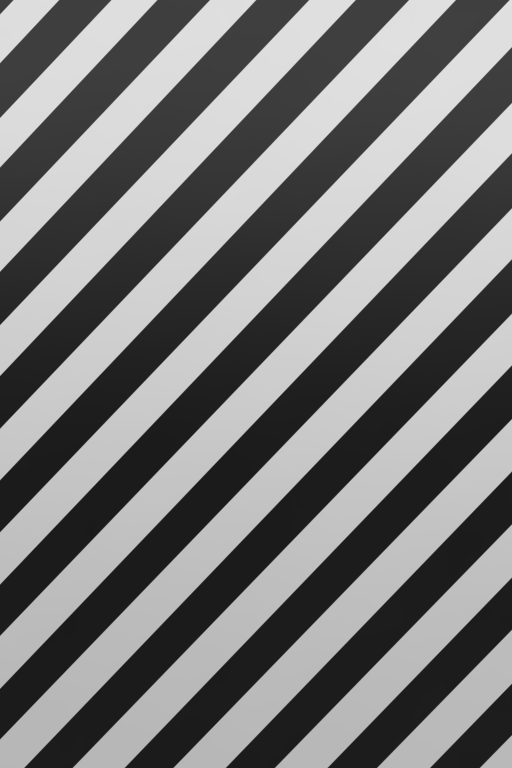
Reproduce this pattern procedurally as a WebGL 1 fragment shader.

```glsl
precision highp float;
// Diagonal charcoal and pale grey bands on a softly lit wall.
// A slightly projective stripe phase makes the straight edges fan out;
// vertical gradients light each paint and layered sines add faint mottling.

uniform vec2 u_resolution;

// Geometry, in canvas widths measured from the top left corner
const float PERIOD = 0.2023;        // vertical repeat at the left side
const float FAN = 0.0035;           // growth of the repeat across the width
const float SLOPE = 1.062;          // steepness of the first band
const float OFFSET = 0.0281;        // start of the first repeat
const float DARK_SHARE_LOW = 0.482; // dark part of a repeat at the bottom
const float DARK_SHARE_TOP = 0.532; // dark part of a repeat at the top
const float EDGE_SOFTNESS = 0.8;    // half width of edge smoothing, in pixels

// Paint, from shaded bottom to lit top
const vec3 CHARCOAL_LOW = vec3(0.108);
const vec3 CHARCOAL_TOP = vec3(0.245);
const vec3 PALE_LOW = vec3(0.718);
const vec3 PALE_TOP = vec3(0.872);
const float SIDE_LIGHT = 0.012;     // brightness gained from left to right
const float MOTTLE = 0.004;

// Stripe number at p: whole values lie on the lower edges of dark bands
float stripePhase(vec2 p) {
  return (p.y - OFFSET + SLOPE * p.x) / (PERIOD + FAN * p.x);
}

// Signed distance, in repeats, to the nearest dark band
float darkBand(float phase, float share) {
  return abs(fract(phase + 0.5 * share + 0.5) - 0.5) - 0.5 * share;
}

// Faint uneven surface from rotated, bent sine layers
float mottling(vec2 p) {
  float sum = 0.0;
  float weight = 0.5;
  vec2 q = p * 9.0;
  for (int i = 0; i < 4; i++) {
    sum += weight * sin(q.x + 1.3 * sin(q.y)) * sin(q.y + 0.9 * sin(q.x));
    q = mat2(1.5, 1.2, -1.2, 1.5) * q + 2.7;
    weight *= 0.65;
  }
  return sum;
}

void main() {
  vec2 uv = gl_FragCoord.xy / u_resolution;
  vec2 p = vec2(gl_FragCoord.x, u_resolution.y - gl_FragCoord.y) / u_resolution.x;

  // Bands with edges smoothed over about one pixel
  float share = mix(DARK_SHARE_LOW, DARK_SHARE_TOP, uv.y);
  float band = darkBand(stripePhase(p), share);
  float blur = EDGE_SOFTNESS * length(vec2(SLOPE, 1.0)) / (PERIOD * u_resolution.x);
  float pale = smoothstep(-blur, blur, band);

  // Light falling from above
  vec3 charcoal = mix(CHARCOAL_LOW, CHARCOAL_TOP, smoothstep(0.38, 0.95, uv.y));
  vec3 paleGrey = mix(PALE_LOW, PALE_TOP, smoothstep(-0.05, 1.0, uv.y));
  vec3 color = mix(charcoal, paleGrey, pale);

  color += SIDE_LIGHT * (uv.x - 0.5) * mix(0.5, 1.0, pale);
  color += MOTTLE * mottling(p);
  gl_FragColor = vec4(color, 1.0);
}
```
